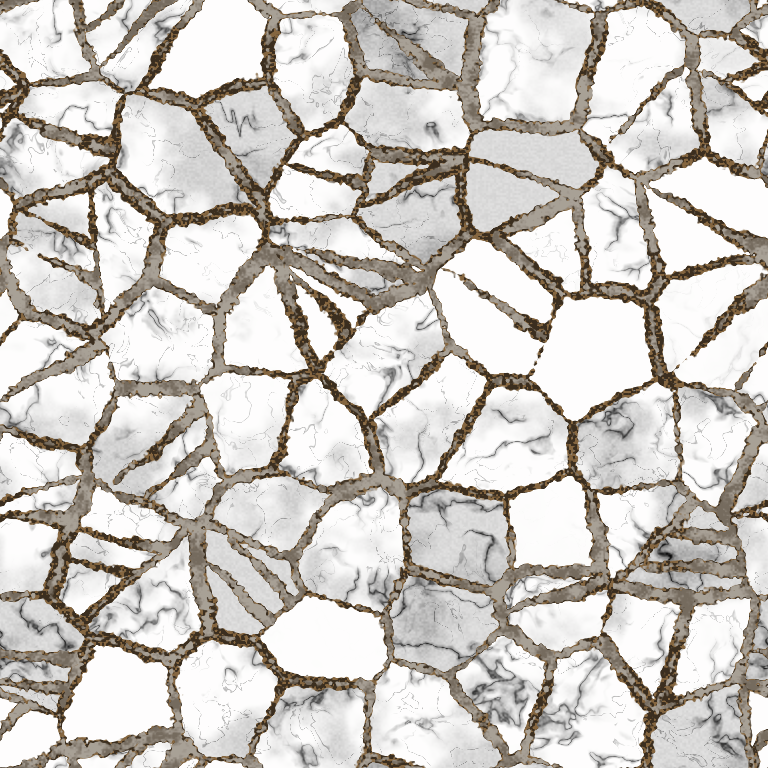
This texture is drawn by a three.js fragment shader. Its source:

```glsl
// Cracked white marble: angular Voronoi slabs with grey veins, set in grey
// mortar with crumbling dark and ochre rims. Some slabs are split into slivers.
// All lattices wrap on whole periods, so the square tiles.
varying vec2 vUv;

const float CELLS = 8.0;

float hash(vec2 p) {
  return fract(sin(dot(p, vec2(127.1, 311.7))) * 43758.55);
}

vec2 hash2(vec2 p) {
  return vec2(hash(p), hash(p + vec2(37.3, 17.9)));
}

// Value noise that repeats after a whole number of lattice steps.
float noise(vec2 p, float period) {
  vec2 i = floor(p), f = fract(p);
  f = f * f * (3.0 - 2.0 * f);
  vec2 a = mod(i, period), b = mod(i + 1.0, period);
  return mix(mix(hash(a), hash(vec2(b.x, a.y)), f.x),
             mix(hash(vec2(a.x, b.y)), hash(b), f.x), f.y);
}

float fbm(vec2 p, float period) {
  float sum = 0.0, amp = 0.53;
  for (int i = 0; i < 4; i++) {
    sum += amp * noise(p, period);
    p *= 2.0;
    period *= 2.0;
    amp *= 0.5;
  }
  return sum;
}

// Signed distance to the mortar (negative inside it), in cell units.
// Also returns the slab id and the position relative to the slab's centre.
float slabs(vec2 p, out vec2 id, out vec2 local) {
  vec2 base = floor(p), nearest = vec2(0.0), toNearest = vec2(0.0);
  float best = 100.0;
  for (int y = -1; y <= 1; y++)
  for (int x = -1; x <= 1; x++) {
    vec2 c = base + vec2(float(x), float(y));
    vec2 r = c + hash2(mod(c, CELLS)) - p;
    if (dot(r, r) < best) { best = dot(r, r); nearest = c; toNearest = r; }
  }
  id = mod(nearest, CELLS);
  local = -toNearest;

  float d = 100.0;
  for (int y = -2; y <= 2; y++)
  for (int x = -2; x <= 2; x++) {
    if (x == 0 && y == 0) continue;
    vec2 c = nearest + vec2(float(x), float(y));
    vec2 cellId = mod(c, CELLS);
    vec2 r = c + hash2(cellId) - p;
    float halfWidth = mix(0.025, 0.095, hash(id + cellId + 5.3));
    d = min(d, dot(0.5 * (toNearest + r), normalize(r - toNearest)) - halfWidth);
  }

  // Tapered joints across some slabs, single or in parallel pairs.
  float split = hash(id + 71.7);
  if (split > 0.7) {
    float angle = 1.6 * (hash(id + 3.1) - 0.5);
    vec2 dir = vec2(cos(angle), sin(angle));
    float across = dot(local, vec2(-dir.y, dir.x));
    float taper = clamp(0.055 + 0.07 * dot(local, dir), 0.015, 0.1);
    float line = split > 0.87 ? abs(abs(across) - 0.17) : abs(across);
    d = min(d, line - taper);
  }
  return d;
}

// Brightness of one slab: clouds, a per-slab tint and broken dark veins.
float marble(vec2 local, vec2 id, float grain) {
  vec2 q = local + 40.0 * hash2(id + 11.4) + 60.0;
  vec2 bend = vec2(fbm(q * 2.0, 512.0), fbm(q * 2.0 + 31.0, 512.0)) - 0.5;
  vec2 w = q + 0.55 * bend;
  float ridge = abs(fbm(w * 2.3, 512.0) - 0.5);
  float fine = abs(fbm(w * 3.6 + 90.0, 512.0) - 0.5);
  float patches = smoothstep(0.3, 0.7, noise(q * 3.0 + 19.0, 512.0));
  float veined = smoothstep(0.08, 0.4, hash(id + 23.6));

  float shade = 0.14 * step(0.83, hash(id + 47.2));
  shade += 0.17 * veined * smoothstep(0.46, 0.75, fbm(q * 1.6 + 53.0, 512.0));
  shade += veined * patches * (0.30 * (1.0 - smoothstep(0.0, 0.022, ridge))
                             + 0.25 * (1.0 - smoothstep(0.0, 0.085, ridge)));
  shade += 0.24 * veined * (1.0 - patches) * (1.0 - smoothstep(0.0, 0.014, fine));
  return 0.995 - shade * (0.8 + 0.4 * grain);
}

void main() {
  vec2 warp = vec2(noise(vUv * 20.0, 20.0), noise(vUv * 20.0 + 7.0, 20.0)) - 0.5;
  vec2 id, local;
  float d = slabs(vUv * CELLS + 0.09 * warp, id, local);

  // Crumbly outline at two scales.
  float lumps = noise(vUv * 96.0, 96.0);
  float crumbs = noise(vUv * 230.0, 230.0);
  float grain = noise(vUv * 380.0, 380.0);
  d += 0.05 * (lumps - 0.5) + 0.035 * (crumbs - 0.5);

  vec3 stone = marble(local, id, grain) * vec3(1.0, 0.998, 0.996);

  // Mottled mortar.
  float mottle = fbm(vUv * 48.0, 48.0) + 0.25 * (grain - 0.5);
  vec3 mortar = mix(vec3(0.46, 0.42, 0.37), vec3(0.66, 0.63, 0.59),
                    smoothstep(0.25, 0.62, mottle));

  // Dark rim of uneven depth, flecked with ochre towards the slab.
  float depth = mix(0.016, 0.065, smoothstep(0.35, 0.75, noise(vUv * 14.0, 14.0)));
  float rim = smoothstep(-0.012, 0.012, d + depth + 0.035 * (crumbs - 0.5));
  float outer = smoothstep(-0.05, 0.0, d);
  float fleck = smoothstep(0.5, 0.72, grain + 0.16 * outer - 0.04);
  vec3 rust = mix(vec3(0.23, 0.18, 0.12), vec3(0.52, 0.40, 0.25), fleck);

  vec3 joint = mix(mortar, rust, rim);
  gl_FragColor = vec4(mix(joint, stone, smoothstep(-0.007, 0.007, d)), 1.0);
}
```
